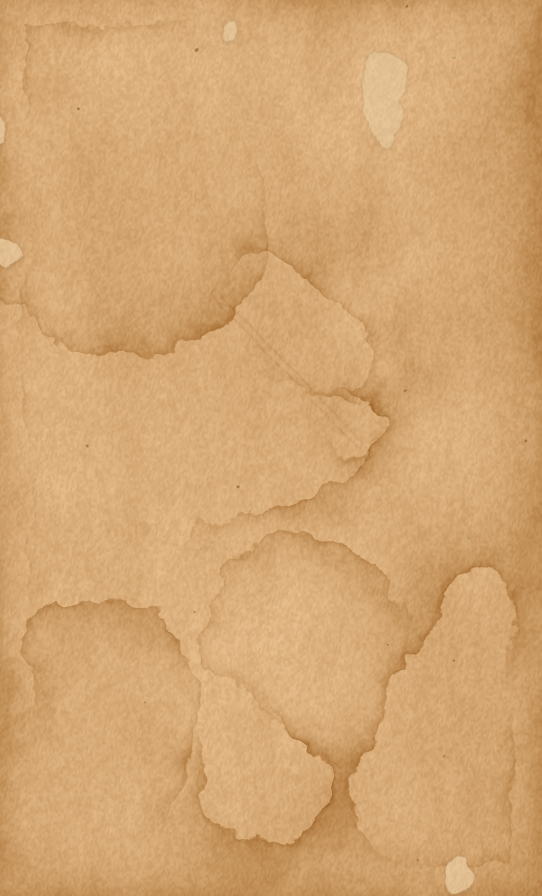
Write a Shadertoy shader that draws this texture.

```glsl
// Aged tan paper with dried water stains, tide lines, pale scuffs and fine grain.

// Colours
const vec3 PAPER_LIGHT = vec3(0.865, 0.695, 0.495);
const vec3 STAIN_TINT  = vec3(0.130, 0.160, 0.180);  // removed per unit of stain
const vec3 SCUFF_COLOR = vec3(0.890, 0.755, 0.575);
const vec3 SPECK_COLOR = vec3(0.48, 0.31, 0.15);
const vec3 SPECK_GREEN = vec3(0.60, 0.58, 0.42);

// Amounts, with lengths in canvas heights
const float BASE_TONE = 0.06;
const float MOTTLE = 0.85;
const float GRAIN = 0.40;
const float HALO_WIDTH = 0.026;
const float HALO_DARK = 0.72;
const float LINE_WIDTH = 0.004;
const float LINE_DARK = 0.62;
const float FRAME_INSET = 0.036;
const float FRAME_DARK = 0.85;
const float SPECK_CELL = 0.060;

// Stains: tapered capsules (ends), then radii, dark side (1 in, -1 out), strongest angle
const int STAINS = 8;
const vec4 ENDS[STAINS] = vec4[STAINS](
    vec4(0.12, 0.78, 0.14, 0.77), vec4(0.13, 0.23, 0.11, 0.14),
    vec4(0.34, 0.31, 0.43, 0.20), vec4(0.22, 0.51, 0.365, 0.515),
    vec4(0.24, 0.28, 0.30, 0.125), vec4(0.29, 0.69, 0.36, 0.62),
    vec4(0.38, 0.54, 0.39, 0.53), vec4(0.54, 0.30, 0.48, 0.12));
const vec4 SHAPE[STAINS] = vec4[STAINS](
    vec4(0.16, 0.165, 1.0, -1.5), vec4(0.107, 0.10, 1.0, 0.9),
    vec4(0.100, 0.080, 1.0, 2.7), vec4(0.110, 0.045, -1.0, -0.5),
    vec4(0.008, 0.066, -1.0, -1.2), vec4(0.040, 0.050, -1.0, 0.7),
    vec4(0.030, 0.028, -1.0, -0.1), vec4(0.050, 0.090, -1.0, 2.4));

// Scuffs: centre and half size
const int SCUFFS = 5;
const vec4 SCUFF[SCUFFS] = vec4[SCUFFS](
    vec4(0.427, 0.886, 0.023, 0.047), vec4(0.258, 0.957, 0.008, 0.009),
    vec4(0.005, 0.713, 0.018, 0.017), vec4(0.513, 0.027, 0.014, 0.018),
    vec4(0.000, 0.855, 0.010, 0.018));
const vec4 FOLD = vec4(0.24, 0.672, 0.40, 0.505);

float hash(vec2 p) {
    vec3 q = fract(p.xyx * 0.1031);
    q += dot(q, q.yzx + 33.33);
    return fract((q.x + q.y) * q.z);
}

float noise(vec2 p) {
    vec2 i = floor(p), f = fract(p);
    f = f * f * (3.0 - 2.0 * f);
    return mix(mix(hash(i), hash(i + vec2(1, 0)), f.x),
               mix(hash(i + vec2(0, 1)), hash(i + vec2(1, 1)), f.x), f.y);
}

float fbm(vec2 p) {
    float sum = 0.0, amp = 0.5;
    for (int i = 0; i < 5; i++) {
        sum += amp * noise(p);
        p = mat2(1.6, 1.2, -1.2, 1.6) * p + 17.3;
        amp *= 0.5;
    }
    return sum;
}

float capsule(vec2 p, vec4 ends, vec2 radii) {
    vec2 pa = p - ends.xy, ba = ends.zw - ends.xy;
    float h = clamp(dot(pa, ba) / max(dot(ba, ba), 1e-5), 0.0, 1.0);
    return length(pa - ba * h) - mix(radii.x, radii.y, h);
}

// Dark rim: crisp at depth 0, fading towards positive depth
float tide(float depth, float width, float px) {
    float inner = max(depth, 0.0);
    float rim = HALO_DARK * exp(-inner / width) + LINE_DARK * exp(-inner / LINE_WIDTH);
    return rim * smoothstep(-px, px, depth);
}

void mainImage(out vec4 fragColor, in vec2 fragCoord) {
    float px = 1.0 / iResolution.y;
    vec2 p = fragCoord * px;
    float right = iResolution.x * px;

    // Ragged coordinates for the stain outlines
    vec2 coarse = vec2(fbm(p * 9.0 + 3.0), fbm(p * 9.0 + 41.0)) - 0.48;
    vec2 fine = vec2(fbm(p * 55.0 + 9.0), fbm(p * 55.0 + 77.0)) - 0.48;
    vec2 q = p + 0.075 * coarse + 0.021 * fine;
    float patchy = smoothstep(0.28, 0.68, fbm(p * 8.0 + 60.0));

    // Water stains; the pale ones wash out what lies beneath
    float stain = 0.0;
    for (int i = 0; i < STAINS; i++) {
        vec4 s = SHAPE[i];
        float d = capsule(q, ENDS[i], s.xy);
        vec2 away = q - 0.5 * (ENDS[i].xy + ENDS[i].zw);
        float facing = dot(away, vec2(cos(s.w), sin(s.w))) / (length(away) + 0.01);
        float strength = smoothstep(-0.7, 0.6, facing) * mix(0.5, 1.3, patchy);
        if (s.z < 0.0) stain *= 1.0 - 0.85 * smoothstep(px, -px, d) * min(strength, 1.0);
        stain += strength * tide(-d * s.z, HALO_WIDTH * mix(0.35, 1.5, patchy), px);
    }

    // Browned border with a broken inner tide line
    vec2 side = min(p, vec2(right, 1.0) - p);
    float border = min(side.x, side.y) + 0.050 * coarse.x + 0.018 * fine.x;
    float broken = smoothstep(0.45, 0.62, fbm(p * 4.0 + 25.0));
    stain += FRAME_DARK * exp(-max(border, 0.0) / 0.024);
    stain += 0.55 * broken * tide(border - FRAME_INSET, 0.016, px);
    stain += 0.24 * smoothstep(0.34, 0.60, p.x + 0.4 * coarse.y);

    // Mottling, faint vertical streaks and the fold
    float tone = BASE_TONE + MOTTLE * (fbm(p * vec2(6.0, 4.0) + 12.0) - 0.48);
    tone += 0.35 * (fbm(p * vec2(34.0, 11.0)) - 0.48) + 0.85 * stain;
    float fold = capsule(p + 0.004 * fine, FOLD, vec2(0.0));
    tone += 0.22 * exp(-pow((fold - 0.004) / 0.0015, 2.0));
    tone = clamp(tone, -0.12, 1.65);

    // Fine paper grain, slightly slanted
    vec2 g = mat2(0.97, 0.24, -0.24, 0.97) * p;
    float grain = noise(g * vec2(470.0, 300.0)) + 0.5 * noise(g * vec2(240.0, 130.0) + 7.0) - 0.75;
    vec3 color = PAPER_LIGHT - STAIN_TINT * (tone + GRAIN * grain);

    // Pale scuffs
    for (int i = 0; i < SCUFFS; i++) {
        vec2 e = (p + 0.035 * coarse + 0.016 * fine - SCUFF[i].xy) / SCUFF[i].zw;
        float d = (length(e) - 1.0) * min(SCUFF[i].z, SCUFF[i].w);
        color *= 1.0 - 0.09 * exp(-abs(d) / 0.0015);
        color = mix(color, SCUFF_COLOR - 0.04 * grain, 0.92 * smoothstep(px, -px, d));
    }

    // Sparse specks, a few of them greenish
    vec2 cell = floor(p / SPECK_CELL);
    float pick = hash(cell + 5.0);
    vec2 spot = (cell + 0.2 + 0.6 * vec2(hash(cell + 31.0), hash(cell + 67.0))) * SPECK_CELL;
    float size = mix(0.0006, 0.0018, hash(cell + 90.0));
    float speck = smoothstep(px, -px, length(p + 0.008 * fine - spot) - size);
    color = mix(color, pick < 0.02 ? SPECK_GREEN : SPECK_COLOR, 0.6 * speck * step(pick, 0.11));

    fragColor = vec4(color, 1.0);
}
```
